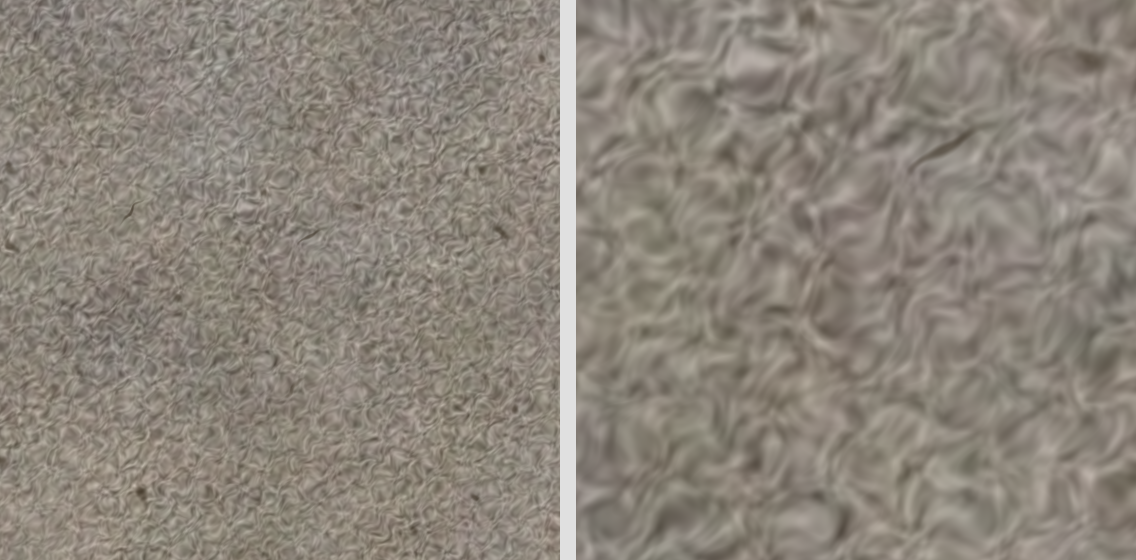
Left, the full canvas; right, a detail of the centre.
Give the GLSL for this texture, as a Shadertoy shader.

```glsl
// Weathered grey-brown stone with a fine wormy grain, small pits and short cracks

float hash(vec2 cell) {
    uvec2 k = uvec2(ivec2(cell) + 4096) * uvec2(1597u, 3812u);
    uint h = (k.x ^ (k.y >> 1)) * 747796405u;
    h = (h ^ (h >> 15)) * 277803737u;
    h ^= h >> 16;
    return float(h & 65535u) / 65535.0;
}

vec2 direction(float angle) {
    return vec2(cos(angle), sin(angle));
}

float corner(vec2 cell, vec2 offset) {
    return dot(direction(6.2832 * hash(cell)), offset);
}

// Gradient noise, about -0.7 to 0.7
float noise(vec2 p) {
    vec2 i = floor(p), f = p - i;
    vec2 u = f * f * f * (f * (f * 6.0 - 15.0) + 10.0);
    vec2 e = vec2(0.0, 1.0);
    float low = mix(corner(i, f), corner(i + e.yx, f - e.yx), u.x);
    float high = mix(corner(i + e.xy, f - e.xy), corner(i + e.yy, f - e.yy), u.x);
    return mix(low, high, u.y);
}

vec2 turn(vec2 p, float angle) {
    vec2 d = direction(angle);
    return vec2(dot(p, d), dot(p, vec2(-d.y, d.x)));
}

// Bent streaks rising to the right, with finer crumbs and bright ridges
float stoneGrain(vec2 p) {
    vec2 bend = vec2(noise(p * 32.0), noise(p * 32.0 + 57.0));
    vec2 q = turn(p + 0.012 * bend, 0.6);
    float streaks = noise(q * vec2(54.0, 88.0));
    float crumbs = noise(turn(q, 0.4) * vec2(105.0, 140.0) + 31.0);
    float ridges = 0.16 - abs(noise(q * vec2(44.0, 62.0) + 83.0));
    return 0.75 * streaks + 0.55 * crumbs + 0.6 * ridges;
}

// Sparse ragged marks: x is pit darkness, y is pale scratch strength
vec2 scatteredMarks(vec2 p) {
    vec2 marks = vec2(0.0);
    vec2 ragged = p + 0.008 * vec2(noise(p * 45.0 + 11.0), noise(p * 45.0 + 71.0));
    vec2 home = floor(p * 5.0);
    for (int y = -1; y <= 1; y++) {
        for (int x = -1; x <= 1; x++) {
            vec2 cell = home + vec2(x, y);
            float kind = hash(cell + 300.0);
            if (kind > 0.68) continue;
            vec2 center = (cell + vec2(hash(cell + 100.0), hash(cell + 200.0))) / 5.0;
            float size = pow(hash(cell + 400.0), 3.0);
            bool pale = kind < 0.12;
            bool crack = kind < 0.24;
            float angle = (crack ? 0.5 : -0.9) + 0.9 * (hash(cell + 500.0) - 0.5);
            vec2 radius = mix(vec2(0.010, 0.007), vec2(0.036, 0.013), size);
            if (crack) radius = vec2(0.030, 0.0035);
            float edge = length(turn(ragged - center, angle) / radius);
            float cover = 1.0 - smoothstep(0.2, 1.2, edge);
            if (pale) marks.y = max(marks.y, 0.5 * cover);
            else marks.x = max(marks.x, cover * mix(0.55, 0.95, size));
        }
    }
    return marks;
}

void mainImage(out vec4 fragColor, in vec2 fragCoord) {
    vec2 p = fragCoord / iResolution.y;

    // Broad light and dark clouds, with grain of varying strength
    float clouds = 0.06 * noise(p * 3.5 + 5.0) + 0.05 * noise(turn(p, 0.35) * vec2(7.0, 17.0));
    float contrast = 0.235 + 0.09 * noise(p * 6.0 + 40.0);
    vec3 color = vec3(0.552, 0.522, 0.482) + clouds + contrast * stoneGrain(p);

    // Cool top, warm base, and faint pink and green stains
    float warmth = 0.7 * (0.5 - p.y) + noise(p * 4.0 + 20.0) + 0.6 * noise(p * 22.0 + 9.0);
    float stain = noise(p * 9.0 + 60.0) + noise(p * 38.0 + 15.0);
    color += warmth * vec3(0.012, 0.0, -0.025) + stain * vec3(0.012, -0.008, 0.006);

    // Pits and cracks, then pale scratches
    vec2 marks = scatteredMarks(p);
    color = mix(color, vec3(0.27, 0.24, 0.20) + 0.3 * (color - 0.52), marks.x);
    color = mix(color, vec3(0.72, 0.68, 0.62), marks.y);

    fragColor = vec4(clamp(color, 0.0, 1.0), 1.0);
}
```
